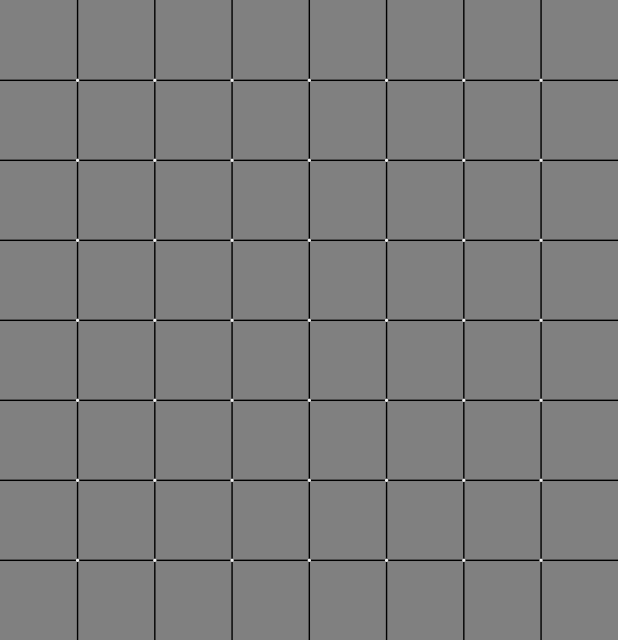
A Shadertoy shader for this pattern:

```glsl
// A flat grey field cut into eight by eight cells by thin black lines,
// with a small pale dot on every crossing. The distance to the nearest
// inner grid line drives both, and pixel coverage smooths the edges.

// Share of a pixel covered by a band of the given width, per axis
vec2 bandCoverage(vec2 offset, float width, float pixel) {
    vec2 low = max(offset - 0.5 * pixel, vec2(-0.5 * width));
    vec2 high = min(offset + 0.5 * pixel, vec2(0.5 * width));
    return clamp((high - low) / pixel, 0.0, 1.0);
}

void mainImage(out vec4 fragColor, in vec2 fragCoord) {
    // Lengths are shares of the canvas height
    float pixel = 1.0 / iResolution.y;
    vec2 cellSize = iResolution.xy * pixel / 8.0;

    // Lines sit slightly right of and below the exact cell borders
    vec2 pos = fragCoord * pixel - vec2(0.0005, -0.0005);

    // Only the seven inner lines of each axis are drawn
    vec2 nearestLine = clamp(round(pos / cellSize), 1.0, 7.0) * cellSize;
    vec2 offset = pos - nearestLine;

    // Black grid lines over grey
    vec2 lines = bandCoverage(offset, 0.0022, pixel);
    vec3 color = mix(vec3(0.5), vec3(0.0), max(lines.x, lines.y));

    // Pale dots on the crossings
    float dotDistance = length(offset) - 0.00255;
    float dotCoverage = clamp(0.5 - dotDistance / pixel, 0.0, 1.0);
    color = mix(color, vec3(0.93), dotCoverage);

    fragColor = vec4(color, 1.0);
}
```
